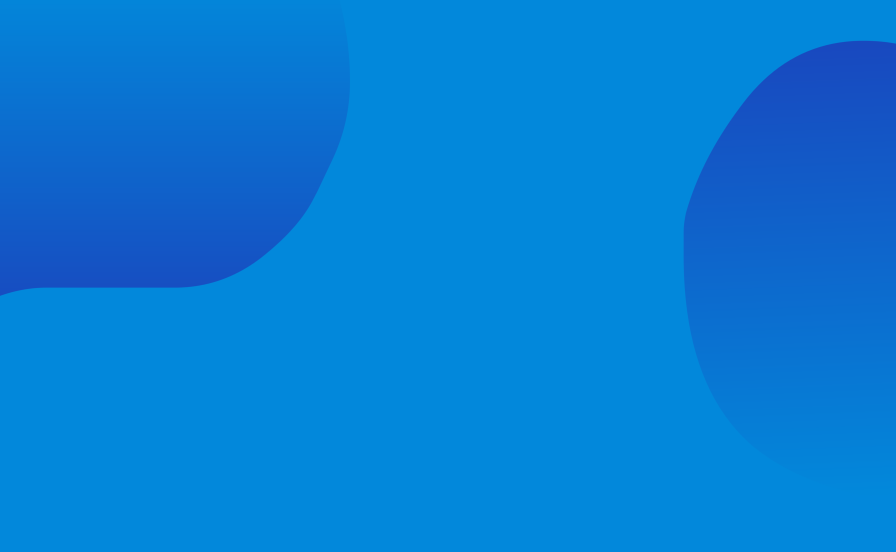
This background is drawn by a WebGL 1 fragment shader. Its source:

```glsl
precision highp float;

uniform vec2 u_resolution;

// Signed distance to the convex side of a quadratic curve,
// taken as the largest distance to any of its tangent lines.
float curveSide(vec2 p, vec2 start, vec2 control, vec2 end) {
  float d = -1000.0;
  for (int i = 0; i <= 20; i++) {
    float t = float(i) / 20.0;
    vec2 a = mix(start, control, t);
    vec2 b = mix(control, end, t);
    vec2 tangent = normalize(b - a);
    d = max(d, dot(p - mix(a, b, t), vec2(tangent.y, -tangent.x)));
  }
  return d;
}

// Rounded panel hanging from the upper left corner
float cornerBlob(vec2 p) {
  // The lower edge dips gently toward the left border
  float dip = max(0.0, 1.0 - p.x / 5.2);
  p.y -= 0.92 * dip * dip;
  float d = curveSide(p, vec2(37.9, 0.0), vec2(39.06, 4.6), vec2(39.06, 9.1));
  d = max(d, curveSide(p, vec2(39.06, 9.1), vec2(39.06, 13.7), vec2(37.1, 17.85)));
  d = max(d, curveSide(p, vec2(34.9, 22.4), vec2(33.2, 25.65), vec2(29.04, 28.9)));
  return max(d, curveSide(p, vec2(29.04, 28.9), vec2(24.75, 32.16), vec2(19.5, 32.16)));
}

// Tall egg cut off by the right border
float sideBlob(vec2 p) {
  float d = curveSide(p, vec2(100.0, 56.0), vec2(89.85, 54.7), vec2(84.0, 49.87));
  d = max(d, curveSide(p, vec2(84.0, 49.87), vec2(76.3, 43.2), vec2(76.3, 28.6)));
  d = max(d, curveSide(p, vec2(76.3, 26.0), vec2(76.3, 25.0), vec2(76.56, 23.8)));
  d = max(d, curveSide(p, vec2(76.56, 23.8), vec2(78.4, 17.3), vec2(83.3, 11.07)));
  d = max(d, curveSide(p, vec2(83.3, 11.07), vec2(88.5, 4.56), vec2(96.35, 4.56)));
  return max(d, curveSide(p, vec2(96.35, 4.56), vec2(98.3, 4.56), vec2(100.0, 4.88)));
}

void main() {
  // Canvas is 100 units wide, with y running down from the top
  vec2 uv = gl_FragCoord.xy / u_resolution;
  vec2 p = vec2(uv.x, 1.0 - uv.y) * vec2(100.0, 61.72);
  float soft = 70.0 / u_resolution.x;

  vec3 skyBlue = vec3(0.008, 0.535, 0.857);
  vec3 deepBlue = vec3(0.095, 0.285, 0.75);

  // Each blob fades between the two blues
  float cornerShade = clamp(0.05 + p.y / 37.5, 0.0, 1.0);
  float sideShade = clamp((55.8 - p.y - 0.04 * (p.x - 88.0)) / 50.5, 0.0, 1.0);

  vec3 color = skyBlue;
  color = mix(color, mix(skyBlue, deepBlue, cornerShade),
              1.0 - smoothstep(-soft, soft, cornerBlob(p)));
  color = mix(color, mix(skyBlue, deepBlue, sideShade),
              1.0 - smoothstep(-soft, soft, sideBlob(p)));
  gl_FragColor = vec4(color, 1.0);
}
```
